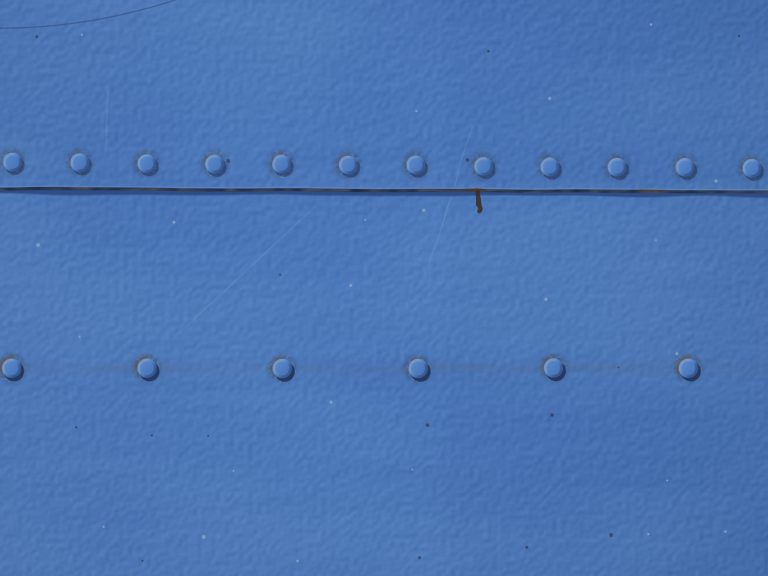
This texture is drawn by a WebGL 1 fragment shader. Its source:

```glsl
precision highp float;
uniform vec2 u_resolution;

float hash(vec2 p) {
  return fract(sin(dot(p, vec2(12.9898, 78.233))) * 43758.5453);
}

float noise(vec2 p) {
  vec2 i = floor(p), f = fract(p);
  f = f * f * (3.0 - 2.0 * f);
  return mix(mix(hash(i), hash(i + vec2(1, 0)), f.x),
             mix(hash(i + vec2(0, 1)), hash(i + vec2(1, 1)), f.x), f.y);
}

float fbm(vec2 p) {
  float sum = 0.0, amp = 0.5;
  for (int i = 0; i < 4; i++) {
    sum += amp * noise(p);
    p = p * 2.03 + 7.1;
    amp *= 0.5;
  }
  return sum;
}

// Coverage inside a signed distance, about one pixel soft
float cover(float d) {
  float px = 0.8 / u_resolution.y;
  return 1.0 - smoothstep(-px, px, d);
}

// One inside the near distance, fading to zero at the far one
float fade(float near, float far, float d) {
  return 1.0 - smoothstep(near, far, d);
}

float segment(vec2 p, vec2 a, vec2 b) {
  vec2 ab = b - a;
  return length(p - a - ab * clamp(dot(p - a, ab) / dot(ab, ab), 0.0, 1.0));
}

float scratch(vec2 p, vec2 a, vec2 b, float width) {
  float wobble = 0.006 * (noise(p * 22.0) - 0.5);
  return cover(segment(p + wobble, a, b) - width) * (0.4 + 0.6 * noise(p * 70.0));
}

// Repeats along x: offset from the nearest rivet in xy, its index in z
vec3 rivetCell(vec2 p, float start, float spacing, float y) {
  float id = floor((p.x - start) / spacing + 0.5);
  vec2 jitter = 0.002 * (vec2(hash(vec2(id, 1.7)), hash(vec2(id, 5.2))) - 0.5);
  return vec3(p - vec2(start + id * spacing, y) - jitter, id);
}

vec3 drawRivet(vec3 col, vec2 d, float radius, float seed, float shadow, float rust) {
  float dist = length(d);
  float light = dot(d / max(dist, 0.0001), vec2(-0.8, 0.6));
  // Grime and rust gathered around the head
  float grime = fade(radius, radius * 1.9, dist) * noise(d * 260.0 + seed * 19.0);
  col = mix(col, vec3(0.24, 0.28, 0.36), 0.6 * grime);
  float stain = fade(radius, radius * 1.6, dist) * smoothstep(0.0, 0.9, light);
  col = mix(col, vec3(0.42, 0.30, 0.20), stain * rust);
  // Shadow thrown to the lower right
  float shade = length(d - vec2(0.25, -0.33) * radius) - radius * 1.03;
  col = mix(col, vec3(0.13, 0.20, 0.36), shadow * cover(shade));
  // Domed head with a bright rim facing the light
  vec3 head = vec3(0.31, 0.49, 0.75) + 0.04 * dot(d, vec2(-0.8, 0.6)) / radius;
  float rim = smoothstep(0.6, 0.82, dist / radius);
  head = mix(head, vec3(0.49, 0.61, 0.76), rim * smoothstep(-0.1, 0.7, light) * 0.75);
  head = mix(head, vec3(0.19, 0.30, 0.51), rim * smoothstep(0.0, 0.8, -light) * 0.7);
  return mix(col, head, cover(dist - radius));
}

void main() {
  vec2 p = gl_FragCoord.xy / u_resolution * vec2(4.0 / 3.0, 1.0);
  // Paint with broad tone changes and a fine orange-peel relief
  vec3 col = mix(vec3(0.282, 0.445, 0.697), vec3(0.312, 0.48, 0.718),
                 smoothstep(0.25, 0.7, fbm(p * vec2(2.0, 4.0) + 3.0)));
  col *= 1.03 - 0.09 * dot(p - vec2(0.6, 0.58), p - vec2(0.6, 0.58));
  col -= 0.008 * smoothstep(0.76, 0.79, p.x);
  col += 0.045 * (noise(p * 125.0) - noise(p * 125.0 + vec2(0.45, -0.4)));
  col += 0.012 * (noise(p * 260.0) + noise(p * vec2(5.0, 80.0)) - 1.0);

  // Scratches and dents
  vec3 pale = vec3(0.45, 0.59, 0.77);
  col = mix(col, pale, 0.45 * scratch(p, vec2(0.54, 0.635), vec2(0.32, 0.43), 0.0013));
  col = mix(col, pale, 0.5 * scratch(p, vec2(0.82, 0.78), vec2(0.745, 0.54), 0.0012));
  col = mix(col, pale, 0.35 * scratch(p, vec2(0.188, 0.84), vec2(0.185, 0.74), 0.0018));
  float arc = abs(p.y - 0.951 - 0.53 * p.x * p.x) - 0.0012;
  col = mix(col, vec3(0.20, 0.30, 0.48), 0.6 * cover(arc) * cover(p.x - 0.31));

  // Sparse paint specks
  vec2 cell = floor(p / 0.11);
  vec2 spot = (cell + 0.2 + 0.6 * vec2(hash(cell + 2.7), hash(cell + 8.3))) * 0.11;
  float speck = cover(length(p - spot) - 0.0015 - 0.0018 * hash(cell + 5.0));
  vec3 speckColor = mix(vec3(0.20, 0.23, 0.31), vec3(0.56, 0.66, 0.77), step(0.4, hash(cell + 4.1)));
  col = mix(col, speckColor, 0.75 * speck * step(0.72, hash(cell + 1.3)));

  // Overlapping sheet: lit lip, dark gap and uneven shadow
  float s = p.y - 0.6735 + 0.0045 * p.x + 0.0018 * (noise(vec2(p.x * 12.0, 2.0)) - 0.5);
  float depth = 0.007 + 0.006 * noise(vec2(p.x * 9.0, 6.0));
  col = mix(col, vec3(0.16, 0.27, 0.49), 0.85 * fade(depth - 0.002, depth + 0.003, -s) * cover(s));
  col = mix(col, vec3(0.40, 0.54, 0.75), 0.6 * cover(abs(s - 0.003) - 0.0014));
  vec3 gap = mix(vec3(0.11, 0.16, 0.27), vec3(0.27, 0.30, 0.36), noise(p * vec2(60.0, 200.0)));
  col = mix(col, gap, cover(abs(s + 0.001) - 0.0026));

  // Rust on the seam and its short drip
  float rust = fade(0.01, 0.035, abs(p.x - 1.13)) + fade(0.008, 0.025, abs(p.x - 0.825));
  col = mix(col, vec3(0.39, 0.27, 0.14), rust * cover(abs(s) - 0.003) * noise(p * 150.0));
  float drip = segment(p, vec2(0.829, 0.667), vec2(0.833, 0.635)) - 0.0025 - 0.004 * noise(p * 130.0);
  col = mix(col, vec3(0.23, 0.17, 0.13), 0.85 * cover(drip));

  // Close upper row, then a wide lower row with a faint stain
  vec3 r = rivetCell(p, 0.021, 0.1168, 0.719 - 0.0085 * p.x);
  col = drawRivet(col, r.xy, 0.0162, r.z, 0.55, 0.25 * hash(vec2(r.z, 3.0)));
  float streak = fade(0.0, 0.016, abs(p.y - 0.361)) * fbm(p * vec2(9.0, 60.0));
  col = mix(col, vec3(0.33, 0.38, 0.48), 0.3 * streak);
  r = rivetCell(p, 0.0195, 0.2352, 0.361);
  col = drawRivet(col, r.xy, 0.0168, r.z + 30.0, 0.9, 0.2 + 0.65 * hash(vec2(r.z, 9.0)));
  gl_FragColor = vec4(clamp(col, 0.0, 1.0), 1.0);
}
```
